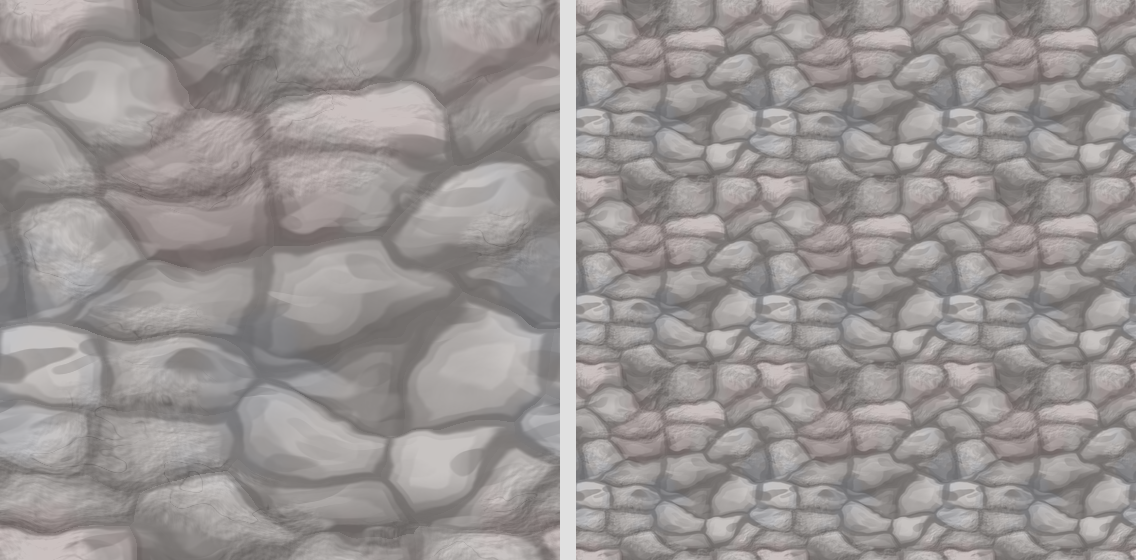
Left: one tile. Right: repeated 3 by 3.
Write a WebGL 1 fragment shader that draws this texture.

```glsl
precision highp float;
// Painted grey rock: flat rimmed stones, soft brush strokes, dark seams and gritty patches.
uniform vec2 u_resolution;

float hash(vec2 c) {
  return fract(sin(dot(c, vec2(127.1, 311.7))) * 43758.5453);
}

// Value noise with a whole number of cells per canvas, so it wraps.
float noise(vec2 uv, vec2 cells, float seed) {
  vec2 p = uv * cells;
  vec2 i = floor(p);
  vec2 f = fract(p);
  f = f * f * f * (f * (f * 6.0 - 15.0) + 10.0);
  vec2 a = mod(i, cells) + seed;
  vec2 b = mod(i + 1.0, cells) + seed;
  return mix(mix(hash(a), hash(vec2(b.x, a.y)), f.x),
             mix(hash(vec2(a.x, b.y)), hash(b), f.x), f.y);
}

float fbm(vec2 uv, vec2 cells, float seed) {
  float sum = 0.0;
  float gain = 0.533;
  for (int k = 0; k < 4; k++) {
    sum += gain * noise(uv, cells, seed);
    cells *= 2.0;
    seed += 17.0;
    gain *= 0.5;
  }
  return sum;
}

// Wide cells: x = distance from the seam, y = random id, z = height within the stone.
vec3 stones(vec2 uv) {
  vec2 cells = vec2(4.0, 7.0);
  vec2 p = uv * cells;
  vec2 base = floor(p);
  float nearest = 9.0;
  float second = 9.0;
  vec2 info = vec2(0.0);
  for (int j = -2; j <= 2; j++) {
    for (int i = -2; i <= 2; i++) {
      vec2 cell = base + vec2(float(i), float(j));
      vec2 id = mod(cell, cells);
      vec2 jitter = vec2(hash(id + 3.0), hash(id + 41.0));
      vec2 d = p - cell - 0.1 - 0.8 * jitter;
      float len = length(d * vec2(1.0, 0.85));
      if (len < nearest) {
        second = nearest;
        nearest = len;
        info = vec2(hash(id + 77.0), d.y);
      } else {
        second = min(second, len);
      }
    }
  }
  return vec3(second - nearest, info);
}

// One layer of bent, flat brush strokes painted over a tone.
float paintStrokes(float tone, vec2 uv, vec2 cells, float seed, float strength) {
  vec2 base = floor(uv * cells);
  for (int j = -1; j <= 1; j++) {
    for (int i = -1; i <= 1; i++) {
      vec2 cell = base + vec2(float(i), float(j));
      vec2 id = mod(cell, cells) + seed;
      vec2 d = uv - (cell + vec2(hash(id), hash(id + 31.0))) / cells;
      float angle = 0.6 * (hash(id + 53.0) - 0.4);
      float c = cos(angle);
      float s = sin(angle);
      d = vec2(c * d.x + s * d.y, c * d.y - s * d.x);
      vec2 size = vec2(0.25 + 0.33 * hash(id + 71.0), 0.16 + 0.24 * hash(id + 97.0)) / cells;
      vec2 q = d / size;
      q.y -= (hash(id + 113.0) - 0.3) * 0.22 * q.x * q.x * size.x / size.y;
      float cover = 1.0 - smoothstep(0.84, 1.08, length(q));
      cover *= mix(0.45, 1.0, smoothstep(-1.0, 0.6, q.x * sign(hash(id + 131.0) - 0.5)));
      float paint = mix(0.45, 0.77, hash(id + 151.0));
      tone = mix(tone, paint, cover * strength * step(0.3, hash(id + 173.0)));
    }
  }
  return tone;
}

void main() {
  vec2 uv = gl_FragCoord.xy / u_resolution;

  // Bend the layers
  vec2 sway = vec2(fbm(uv, vec2(3.0), 5.0), fbm(uv, vec2(3.0, 4.0), 205.0)) - 0.5;
  vec2 ripple = vec2(noise(uv, vec2(18.0), 301.0), noise(uv, vec2(18.0), 401.0)) - 0.5;
  vec2 bent = uv + sway * vec2(0.16, 0.2);
  vec2 brushed = uv + sway * vec2(0.06, 0.14) + ripple * 0.008;

  // Stones with stepped rims, lighter on top
  vec3 stone = stones(bent);
  float edge = stone.x + 0.2 * (fbm(uv, vec2(8.0, 14.0), 501.0) - 0.5);
  float broad = fbm(uv, vec2(3.0, 5.0), 601.0) - 0.5;
  float tone = 0.525 + 0.06 * smoothstep(0.06, 0.12, edge)
             + 0.06 * smoothstep(0.2, 0.26, edge) + 0.05 * smoothstep(0.4, 0.47, edge);
  tone += 0.15 * (stone.y - 0.5) + 0.16 * clamp(stone.z, -0.6, 0.6) + 0.25 * broad;

  // Brush strokes, thinner where the rock face is bare
  float bare = smoothstep(0.5, 0.62, fbm(uv, vec2(4.0, 7.0), 701.0));
  float strength = mix(0.6, 0.2, bare);
  tone = paintStrokes(tone, brushed, vec2(4.0, 9.0), 11.0, strength * 0.8);
  tone = paintStrokes(tone, brushed, vec2(6.0, 13.0), 223.0, strength);
  tone = paintStrokes(tone, brushed, vec2(9.0, 19.0), 419.0, strength * 0.8);

  // Dark seams that come and go
  float seam = 1.0 - smoothstep(0.04, 0.15, edge);
  tone = mix(tone, 0.46, seam * mix(0.45, 0.9, noise(uv, vec2(5.0, 6.0), 801.0)));

  // Grit lit from the upper left, with hairline cracks
  vec2 grain = vec2(44.0, 60.0);
  float relief = fbm(bent, grain, 901.0) - fbm(bent + vec2(-0.003, 0.004), grain, 901.0);
  float hairline = 1.0 - smoothstep(0.0, 0.014, abs(fbm(bent, vec2(6.0, 11.0), 951.0) - 0.5));
  tone += relief * mix(0.02, 0.24, bare) + 0.025 * bare - 0.06 * hairline * bare;
  tone = clamp(tone, 0.42, 0.78);

  // Warm grey with faint mauve and blue washes
  vec3 colour = vec3(tone) - vec3(0.0, 0.016, 0.023);
  float wash = fbm(uv, vec2(3.0), 1001.0);
  colour += vec3(0.012, -0.012, -0.008) * smoothstep(0.56, 0.7, wash);
  colour += vec3(-0.015, 0.0, 0.018) * smoothstep(0.4, 0.28, wash);
  gl_FragColor = vec4(colour, 1.0);
}
```
